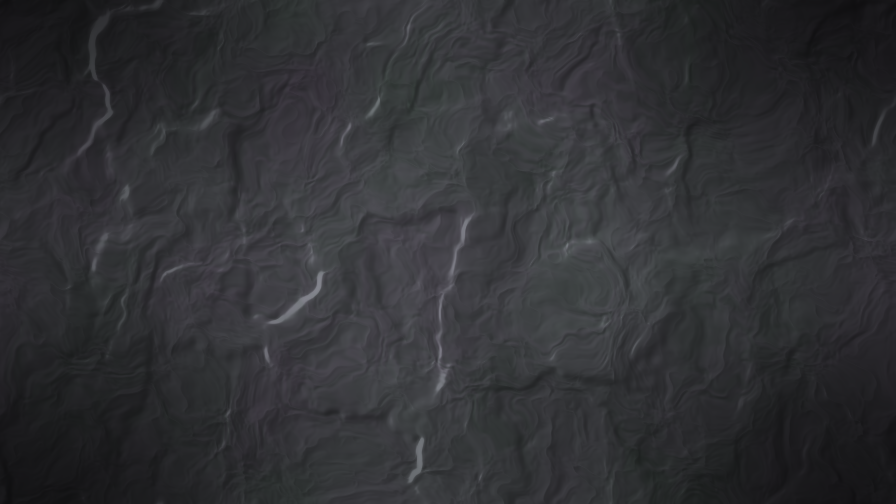
Reproduce this texture procedurally as a Shadertoy shader.

```glsl
const vec3 SLATE = vec3(0.262, 0.268, 0.283);
const vec3 EDGE_LIGHT = vec3(0.15, 0.155, 0.16);
const vec3 VIOLET_TINT = vec3(0.012, -0.008, 0.012);
const vec2 LIGHT_DIR = vec2(0.85, -0.53);

// Cell counts per tile: all whole, so every layer wraps.
const vec2 WARP_CELLS = vec2(9.0, 5.0);
const vec2 PLATE_CELLS = vec2(9.0, 4.0);
const vec2 FLAKE_CELLS = vec2(18.0, 9.0);
const vec2 STRATA_CELLS = vec2(11.0, 7.0);
const vec2 ROUGH_CELLS = vec2(24.0, 14.0);

const float WARP_AMOUNT = 0.20;
const float PLATE_HEIGHT = 0.030;
const float FLAKE_HEIGHT = 0.011;
const float ROUGH_HEIGHT = 0.017;
const float STRATA_HEIGHT = 0.0006;
const float STRATA_LINES = 48.0;
const float STRATA_CONTRAST = 0.035;
const float RELIEF = 0.55;
const float VIGNETTE = 0.70;
const float SLOPE_STEP = 0.003;

vec3 hash3(vec2 cell) {
    vec3 q = fract(cell.xyx * vec3(0.1031, 0.1030, 0.0973));
    q += dot(q, q.yxz + 33.33);
    return fract((q.xxy + q.yzz) * q.zyx);
}

// Value noise that wraps over the unit square; two independent channels.
vec2 noise(vec2 uv, vec2 cells, float seed) {
    vec2 p = uv * cells;
    vec2 i = floor(p);
    vec2 f = p - i;
    f = f * f * f * (f * (f * 6.0 - 15.0) + 10.0);
    vec2 lo = mod(i, cells) + seed;
    vec2 hi = mod(i + 1.0, cells) + seed;
    vec2 bottom = mix(hash3(lo).xy, hash3(vec2(hi.x, lo.y)).xy, f.x);
    vec2 top = mix(hash3(vec2(lo.x, hi.y)).xy, hash3(hi).xy, f.x);
    return mix(bottom, top, f.y);
}

vec2 fbm(vec2 uv, vec2 cells, float seed) {
    vec2 sum = vec2(0.0);
    float gain = 0.5;
    for (int octave = 0; octave < 4; octave++) {
        sum += gain * noise(uv, cells, seed);
        cells *= 2.0;
        seed += 17.0;
        gain *= 0.5;
    }
    return sum / 0.9375;
}

// Tilted slabs blended across soft Voronoi borders.
float slabs(vec2 uv, vec2 cells, float sharpness, float seed) {
    vec2 p = uv * cells;
    vec2 base = floor(p);
    float total = 0.0;
    float height = 0.0;
    for (int y = -1; y <= 1; y++) {
        for (int x = -1; x <= 1; x++) {
            vec2 cell = base + vec2(x, y);
            vec3 rnd = hash3(mod(cell, cells) + seed);
            vec2 offset = p - cell - rnd.xy;
            float weight = exp(-sharpness * length(offset));
            height += weight * (rnd.z + dot(offset, rnd.yx - 0.5) * 0.7);
            total += weight;
        }
    }
    return height / total;
}

vec2 warpUv(vec2 uv) {
    vec2 aspect = vec2(9.0 / 16.0, 1.0);
    return uv + WARP_AMOUNT * aspect * (fbm(uv, WARP_CELLS, 3.0) - 0.5);
}

// Flowing sediment lines: x is the line wave, y its local strength.
vec2 strata(vec2 warped) {
    vec2 field = fbm(warped, STRATA_CELLS, 71.0);
    return vec2(sin(field.x * STRATA_LINES), smoothstep(0.35, 0.65, field.y));
}

float rockHeight(vec2 uv) {
    vec2 warped = warpUv(uv);
    vec2 wear = noise(warped, WARP_CELLS, 131.0);
    float plates = slabs(warped, PLATE_CELLS, mix(10.0, 46.0, wear.x), 211.0);
    float flakes = slabs(warped, FLAKE_CELLS, mix(6.0, 24.0, wear.y), 307.0);
    float rough = abs(fbm(warped, ROUGH_CELLS, 401.0).x - 0.5);
    vec2 lines = strata(warped);
    return PLATE_HEIGHT * plates + FLAKE_HEIGHT * flakes
        - ROUGH_HEIGHT * rough + STRATA_HEIGHT * lines.x * lines.y;
}

void mainImage(out vec4 fragColor, in vec2 fragCoord) {
    vec2 uv = fragCoord / iResolution.xy;

    // Relief lit from one side
    vec2 stepUv = SLOPE_STEP * vec2(iResolution.y / iResolution.x, 1.0);
    float h = rockHeight(uv);
    vec2 gradient = vec2(rockHeight(uv + vec2(stepUv.x, 0.0)) - h,
                         rockHeight(uv + vec2(0.0, stepUv.y)) - h) / SLOPE_STEP;
    float slope = dot(gradient, LIGHT_DIR);
    float shade = 1.0 + RELIEF * slope / (1.0 + abs(slope));

    // Stone colour with strata and faint mineral tints
    vec2 warped = warpUv(uv);
    vec2 lines = strata(warped);
    vec2 mottle = fbm(warped, WARP_CELLS, 503.0) - 0.5;
    vec3 color = SLATE * (1.0 + 0.3 * mottle.x + STRATA_CONTRAST * lines.x * lines.y);
    color += VIOLET_TINT * (mottle.y * 3.0 + 0.3 * lines.x * lines.y);
    color = color * shade + EDGE_LIGHT * smoothstep(0.35, 1.3, slope);

    // Periodic darkening toward the borders
    vec2 border = sin(3.14159 * (uv - 0.5));
    float darkness = dot(border * border, vec2(0.6, 0.4));
    color *= 1.0 - VIGNETTE * pow(darkness, 1.4);

    fragColor = vec4(color, 1.0);
}
```
